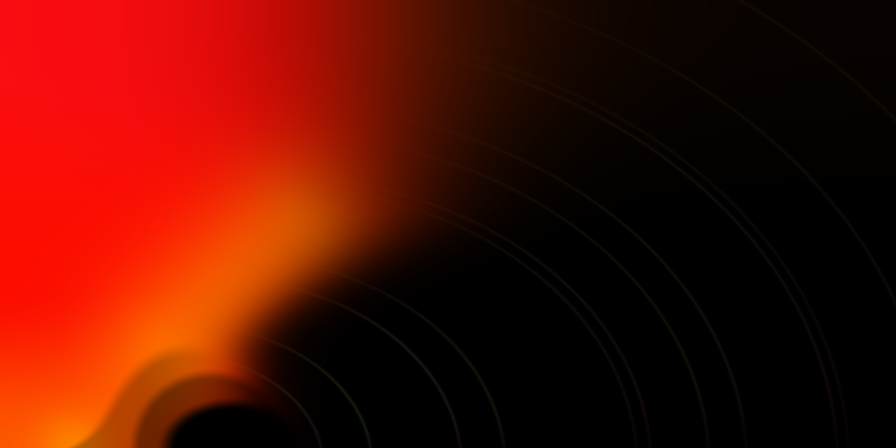
This background is drawn by a Shadertoy shader. Its source:

```glsl
const float arcRadii[12] = float[](0.33, 0.42, 0.56, 0.625, 0.838, 0.865,
                                   0.993, 1.077, 1.28, 1.305, 1.49, 1.745);

float hash(float n) {
    return fract(sin(n * 127.1) * 43758.5453);
}

float segmentDistance(vec2 p, vec2 a, vec2 b) {
    vec2 ab = b - a;
    return length(p - a - ab * clamp(dot(p - a, ab) / dot(ab, ab), 0.0, 1.0));
}

// Soft mask of an ellipse: 1 inside, 0 outside
float dome(vec2 p, vec2 center, vec2 radii, float softness) {
    return 1.0 - smoothstep(1.0 - softness, 1.0 + softness, length((p - center) / radii));
}

// Red and orange light that falls off to the right
vec3 warmGlow(vec2 p) {
    float edge = 0.54 + 0.28 * smoothstep(0.2, 0.55, p.y);
    float spread = mix(0.035, 0.17, smoothstep(0.15, 0.95, p.y));
    float light = 1.0 / (1.0 + exp((p.x - edge) / spread));

    float ridge = segmentDistance(p, vec2(0.40, 0.24), vec2(0.66, 0.48)) / 0.17;
    float greenShare = 0.05 + 0.33 * exp(-ridge * ridge);
    greenShare += 0.29 * smoothstep(0.36, 0.0, p.y) * smoothstep(0.6, 0.2, p.x);
    greenShare += 0.22 * smoothstep(0.55, 1.2, p.x);
    greenShare += 0.16 * exp(-dot(p - vec2(0.16, 0.0), p - vec2(0.16, 0.0)) / 0.006);

    float blueShare = 0.07 * smoothstep(0.4, 0.9, p.y) * smoothstep(0.9, 0.2, p.x);
    return 0.99 * light * vec3(1.0, min(greenShare, 0.5), blueShare);
}

// Nested dark folds at the bottom
float foldShade(vec2 p) {
    vec2 flared = p + vec2(0.08 * exp(-p.y * 25.0), 0.0);
    float fade = smoothstep(0.54, 0.32, p.x);
    float outer = dome(flared, vec2(0.42, 0.0), vec2(0.18, 0.22), 0.1) * fade;
    float inner = dome(p, vec2(0.47, 0.0), vec2(0.17, 0.165), 0.09);
    float core = dome(p, vec2(0.52, 0.0), vec2(0.15, 0.10), 0.16);
    return (1.0 - 0.28 * outer) * (1.0 - 0.4 * inner) * (1.0 - core);
}

// Thin elliptical arcs with faint tints
vec3 arcs(vec2 p) {
    vec3 sum = vec3(0.0);
    float width = max(0.004, 0.8 / iResolution.y);
    for (int i = 0; i < 12; i++) {
        float radius = arcRadii[i];
        float seed = float(i) + 1.0;
        vec2 center = vec2(0.39 + 0.2 * smoothstep(0.3, 0.9, radius), -0.04);
        vec2 q = (p - center) / vec2(1.0, 0.75);
        float offset = (length(q) - radius) / width;
        float angle = atan(q.y, q.x);
        float reach = smoothstep(1.5, 0.5, angle) * smoothstep(-0.1, 0.25, angle);
        vec3 rainbow = 0.5 + 0.5 * cos(6.2832 * (hash(seed) + vec3(0.0, 0.33, 0.67)) + angle * 3.0);
        vec3 tint = mix(vec3(0.9, 0.7, 0.45), rainbow, 0.5 * smoothstep(1.0, 0.2, angle));
        float strength = mix(0.06, 0.11, hash(seed + 20.0)) * mix(1.6, 0.8, smoothstep(0.3, 1.0, radius));
        sum += tint * strength * reach * exp(-offset * offset);
    }
    return sum;
}

void mainImage(out vec4 fragColor, in vec2 fragCoord) {
    vec2 p = fragCoord / iResolution.y;
    vec3 color = warmGlow(p) * foldShade(p);

    // Brown haze in the upper right
    color += vec3(0.03, 0.011, 0.0) * smoothstep(0.45, 1.0, p.y) * smoothstep(0.7, 1.2, p.x);

    color += arcs(p) * (1.0 - 0.8 * color.r);
    fragColor = vec4(clamp(color, 0.0, 1.0), 1.0);
}
```
